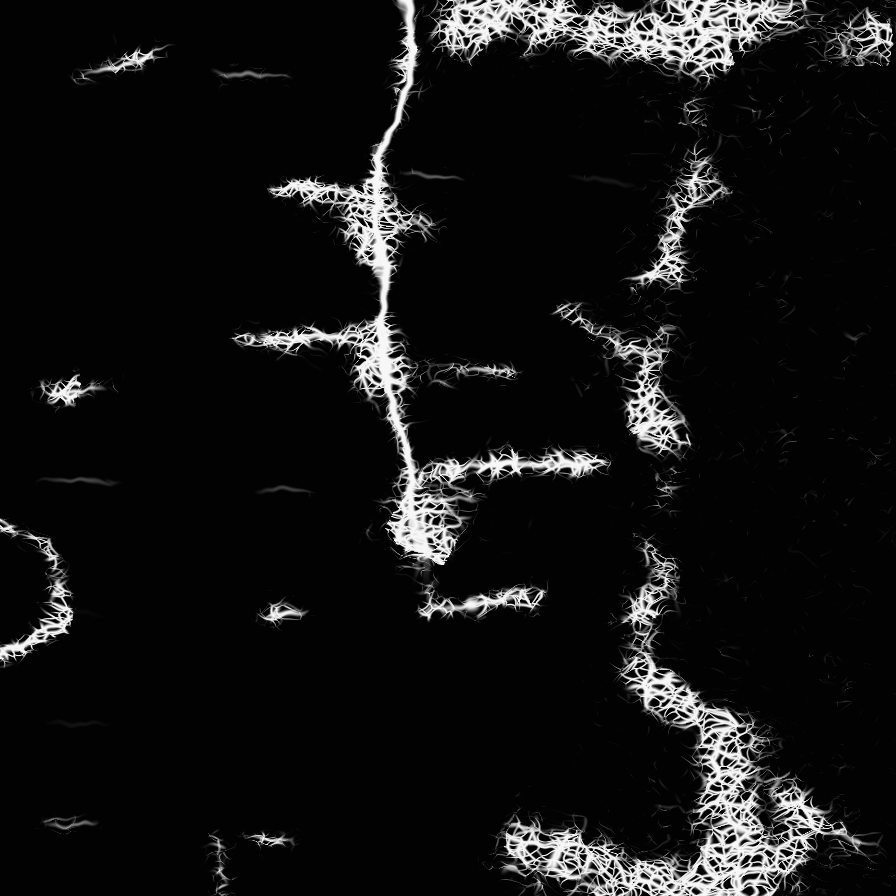
Write a WebGL 2 fragment shader that draws this texture.

```glsl
#version 300 es
precision highp float;
// Pale branching cracks with feathery webs of filaments on a near-black ground.

#define INK 0.008
#define CHALK 0.97
#define MEANDER 0.006
#define WEB_SCALE 36.0
#define WEB_WIDTH 0.12
#define WEB_FADE 0.5
#define TRUNK_WIDTH 0.0064
#define BRANCH_WIDTH 0.0036
#define DASH_GRID vec2(5.0, 8.0)
#define DASH_CUTOFF 0.4
#define CLUMP_SPACING 0.17
#define TAU 6.28318

uniform vec2 u_resolution;
out vec4 fragColor;

vec2 hash2(vec2 p) {
  vec3 q = fract(p.xyx * vec3(0.1031, 0.1030, 0.0973));
  q += dot(q, q.yzx + 33.33);
  return fract((q.xx + q.yz) * q.zy);
}

// Layered, rotated sines that bend every line
vec2 meander(vec2 p) {
  vec2 offset = vec2(0.0);
  float freq = 23.0, amp = 1.0;
  for (int i = 0; i < 5; i++) {
    p = mat2(0.8, -0.6, 0.6, 0.8) * p;
    offset += amp * sin(freq * p.yx + 2.0 * offset + float(i));
    freq *= 1.9;
    amp *= 0.58;
  }
  return offset * MEANDER;
}

// Cellular noise: x = distance to the cell border, y = random value of that border
vec2 cellEdge(vec2 p) {
  vec2 base = floor(p), near1 = base, near2 = base, seed1 = p, seed2 = p;
  float f1 = 9.0, f2 = 9.0;
  for (int j = -1; j <= 1; j++)
    for (int i = -1; i <= 1; i++) {
      vec2 cell = base + vec2(i, j), seed = cell + hash2(cell);
      float d = length(seed - p);
      if (d < f1) {
        f2 = f1; near2 = near1; seed2 = seed1;
        f1 = d; near1 = cell; seed1 = seed;
      } else if (d < f2) { f2 = d; near2 = cell; seed2 = seed; }
    }
  float border = (f2 * f2 - f1 * f1) / (2.0 * length(seed2 - seed1) + 0.001);
  return vec2(border, hash2(near1 + near2 + 7.0).x);
}

float halo(float d, float width) {
  float g = 1.0 / (1.0 + d * d / (width * width));
  return g * g;
}

// Curved filaments along cell borders, fading out where density is low
float web(vec2 p, float scale, float density) {
  vec2 q = p * scale * vec2(0.8, 1.1) + scale;
  q += 0.2 * sin(2.7 * q.yx + vec2(0.0, 1.7));
  vec2 edge = cellEdge(q);
  float gap = 0.2 + 0.2 * sin(1.9 * q.x + 1.3 * q.y) * sin(2.3 * q.y - 0.7 * q.x);
  float need = 0.7 * gap + 0.2 * edge.y;
  float shown = smoothstep(need, need + WEB_FADE, density);
  return shown * (1.0 - smoothstep(0.0, 0.06 + WEB_WIDTH * density, edge.x));
}

// Tapered stroke: x = solid core, y = web density around it
vec2 crack(vec2 p, vec2 a, vec2 b, float width, float strength) {
  float t = clamp(dot(p - a, b - a) / dot(b - a, b - a), 0.0, 1.0);
  float d = length(p - mix(a, b, t));
  float body = 4.0 * t * (1.0 - t);
  float core = body * (1.0 - smoothstep(0.0, width * sqrt(body) + 0.0015, d));
  return strength * vec2(core, (0.5 + 0.4 * body) * halo(d, 0.017));
}

float trunkX(float y) {
  return 0.427 + 0.044 * (1.0 - smoothstep(0.46, 0.57, y))
    + 0.024 * smoothstep(0.84, 0.94, y) + 0.003 * sin(37.0 * y);
}

float webPathX(float y) {
  return 0.73 + 0.055 * smoothstep(0.6, 0.9, y) + 0.09 * (1.0 - smoothstep(0.13, 0.24, y))
    - 0.035 * (1.0 - smoothstep(0.0, 0.08, y)) + 0.01 * sin(41.0 * y);
}

void main() {
  vec2 uv = gl_FragCoord.xy / u_resolution;
  vec2 p = uv + meander(uv);

  // Main trunk with regular clumps of web
  float swell = 0.5 + 0.5 * cos(TAU * (p.y - 0.75) / CLUMP_SPACING);
  float clump = swell * swell * mix(0.75, 1.0, smoothstep(0.6, 0.7, p.y))
    * (1.0 - 0.8 * smoothstep(0.8, 0.88, p.y));
  float trunkD = abs(p.x - trunkX(p.y));
  float core = smoothstep(0.34, 0.44, p.y)
    * (1.0 - smoothstep(0.0015, TRUNK_WIDTH - 0.002 * clump, trunkD));
  float density = smoothstep(0.315, 0.345, p.y) * (0.5 + 0.6 * clump)
    * halo(trunkD, 0.016 + 0.045 * clump);

  // Patchy web path on the right, dense near its foot
  float lump = 0.5 + 0.5 * cos(TAU * (p.y - 0.55) / 0.23);
  float foot = 1.0 - smoothstep(0.21, 0.27, p.y);
  density += mix(0.25 + 0.6 * lump * lump, 1.05, foot)
    * halo(p.x - webPathX(p.y), 0.03 + 0.012 * foot);

  // Bands along the top and bottom
  float topSpan = smoothstep(0.45, 0.51, p.x) * (1.0 - 0.65 * smoothstep(0.8, 0.88, p.x));
  float lowSpan = smoothstep(0.52, 0.6, p.x) * (1.0 - smoothstep(0.82, 0.97, p.x));
  density += 1.1 * topSpan * halo(p.y - 0.975 - 0.01 * sin(25.0 * p.x), 0.04);
  density += 1.1 * lowSpan * halo(p.y - 0.025 - 0.02 * cos(18.0 * (p.x - 0.6)), 0.045);

  // Side branches, two to the left and two to the right
  vec2 marks = vec2(core, 0.0);
  for (int i = 0; i < 4; i++) {
    float y = 0.775 - 0.15 * float(i);
    float reach = (i < 2 ? -1.0 : 1.0) * (0.11 + 0.1 * hash2(vec2(i, 5)).x);
    vec2 root = vec2(trunkX(y), y);
    vec2 k = crack(p, root, root + vec2(reach, 0.008), BRANCH_WIDTH, 0.95);
    marks = vec2(max(marks.x, k.x), marks.y + k.y);
  }

  // Hooked crack at the left edge and a few loose strands
  float hook = abs(length((p - vec2(0.0, 0.335)) * vec2(1.0, 0.9)) - 0.065);
  density += 0.75 * halo(hook, 0.015);
  density += crack(p, vec2(0.625, 0.66), vec2(0.735, 0.6), 0.001, 0.8).y;
  density += crack(p, vec2(0.87, 0.11), vec2(0.96, 0.06), 0.001, 0.9).y;
  density += crack(p, vec2(0.24, 0.06), vec2(0.25, 0.0), 0.001, 0.8).y;

  // Scattered short dashes, mostly level
  vec2 cell = floor(p * DASH_GRID), h = hash2(cell + 3.0), k = hash2(cell + 31.0);
  vec2 middle = (cell + 0.5 + (h - 0.5) * vec2(0.4, 0.5)) / DASH_GRID;
  vec2 arm = vec2(0.02 + 0.03 * k.x, 0.016 * (h.x - 0.6));
  vec2 dash = crack(p, middle - arm, middle + arm, 0.0025, smoothstep(DASH_CUTOFF, 1.0, k.y));
  marks = vec2(max(marks.x, dash.x), marks.y + 0.8 * dash.y);

  // Break the density into patches, then lay three sizes of web
  density += marks.y + 0.12 * smoothstep(0.45, 0.9, p.x);
  density = min(density * (0.6 + 2.0 * cellEdge(p * 11.0).x), 1.15);
  float dark = 1.0 - marks.x;
  for (int i = 0; i < 3; i++)
    dark *= 1.0 - web(p, WEB_SCALE * pow(1.6, float(i)), density);

  fragColor = vec4(vec3(mix(CHALK, INK, dark)), 1.0);
}
```
